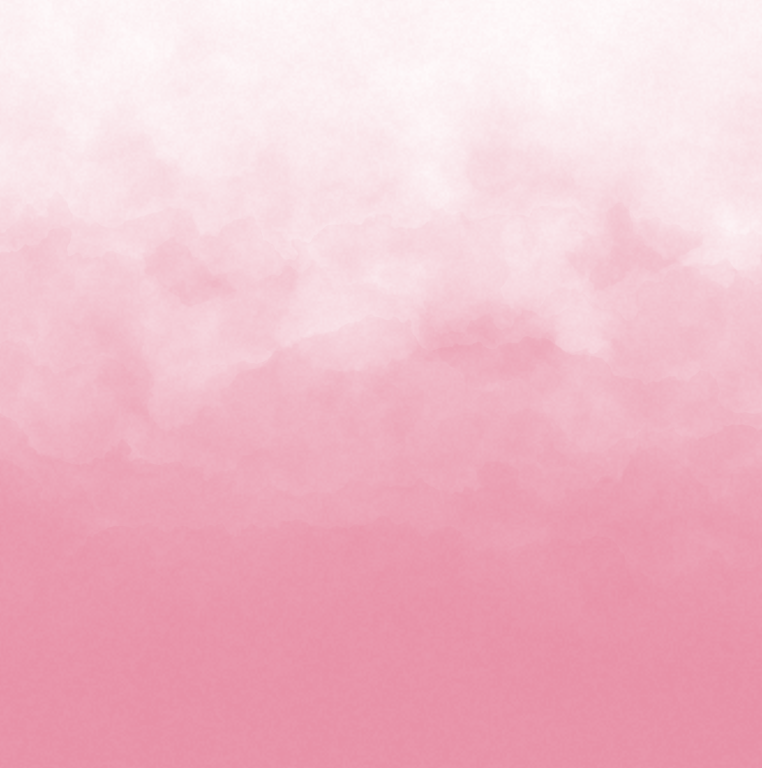
Reproduce this background procedurally as a WebGL 1 fragment shader.

```glsl
precision highp float;
// Layered pink watercolour washes, fading from deep rose below to near white above.
uniform vec2 u_resolution;

#define DEEP_ROSE vec3(0.912, 0.580, 0.665)
#define PALE_PAPER vec3(0.995, 0.975, 0.977)
#define FADE_START 0.10
#define FADE_END 1.07
#define EDGE_WOBBLE 0.11
#define EDGE_SOFTNESS 0.003
#define BLOOM_STRENGTH 0.12
#define CLOUD_STRENGTH 0.30
#define GRAIN_STRENGTH 0.055

float hash(vec2 p) {
  vec3 q = fract(vec3(p.xyx) * 0.1031);
  q += dot(q, q.yzx + 33.33);
  return fract((q.x + q.y) * q.z);
}

float noise(vec2 p) {
  vec2 cell = floor(p);
  vec2 f = fract(p);
  f = f * f * (3.0 - 2.0 * f);
  float low = mix(hash(cell), hash(cell + vec2(1.0, 0.0)), f.x);
  float high = mix(hash(cell + vec2(0.0, 1.0)), hash(cell + 1.0), f.x);
  return mix(low, high, f.y);
}

float fbm(vec2 p) {
  float sum = 0.0;
  float gain = 0.5;
  for (int i = 0; i < 5; i++) {
    sum += gain * noise(p);
    p = mat2(1.6, 1.2, -1.2, 1.6) * p + 7.3;
    gain *= 0.55;
  }
  return sum;
}

// Rounded pool of paint: firm lower rim, dissolving upwards.
float pool(vec2 p, vec2 centre, float radius) {
  vec2 d = p - centre;
  float rim = length(d) - radius;
  float body = 1.0 - smoothstep(-EDGE_SOFTNESS, EDGE_SOFTNESS, rim);
  float halo = 1.0 - smoothstep(-0.9 * radius, 0.5 * radius, rim);
  float rise = 1.0 - smoothstep(-0.5 * radius, radius, d.y);
  return 0.4 * body * rise + 0.6 * halo;
}

// Scattered small pools, some lighter and some darker.
float blooms(vec2 p, float scale) {
  vec2 cell = floor(p * scale);
  float sum = 0.0;
  for (int j = -1; j <= 1; j++) {
    for (int i = -1; i <= 1; i++) {
      vec2 id = cell + vec2(float(i), float(j));
      vec2 key = id + scale * 3.0;
      vec2 centre = id + vec2(hash(key), hash(key + 41.7));
      float radius = mix(0.3, 0.66, hash(key + 17.2));
      float lightness = hash(key + 83.1) * 2.0 - 1.0;
      sum += lightness * pool(p, centre / scale, radius / scale);
    }
  }
  return sum;
}

// Stacked wash fronts, each with its own ragged, drifting lower edge.
float fronts(vec2 p) {
  float sum = 0.0;
  for (int i = 0; i < 6; i++) {
    float k = float(i);
    float level = 0.27 + 0.085 * k;
    float drift = 0.22 * (fbm(vec2(p.x * 3.5, k * 5.7)) - 0.53);
    float d = p.y - level - drift;
    float above = smoothstep(-EDGE_SOFTNESS, EDGE_SOFTNESS, d);
    float patchy = 0.3 + 1.4 * noise(vec2(p.x * 5.0, k * 9.1 + 2.0));
    sum += above * patchy * exp(-max(d, 0.0) * 18.0);
  }
  return sum;
}

// Main light pools (positive) and dark pools (negative).
float mainPools(vec2 p) {
  float light = pool(p, vec2(0.28, 0.85), 0.09) * 0.9;
  light += pool(p, vec2(0.27, 0.54), 0.075) * 1.6;
  light += pool(p, vec2(0.46, 0.59), 0.10) * 1.2;
  light += pool(p, vec2(0.94, 0.72), 0.10) * 1.5;
  light += pool(p, vec2(0.72, 0.67), 0.07) * 1.2;
  light += pool(p, vec2(0.76, 0.59), 0.05) * 1.2;
  light += pool(p, vec2(0.06, 0.51), 0.08) * 0.9;
  light += pool(p, vec2(0.17, 0.34), 0.09) * 0.6;
  light += pool(p, vec2(0.49, 0.34), 0.11) * 0.7;
  light += pool(p, vec2(0.79, 0.46), 0.06) * 0.8;
  light += pool(p, vec2(0.18, 0.15), 0.10) * 0.6;
  float dark = pool(p, vec2(0.83, 0.70), 0.07) * 1.4;
  dark += pool(p, vec2(0.65, 0.56), 0.08) * 1.1;
  dark += pool(p, vec2(0.25, 0.66), 0.05) * 1.1;
  dark += pool(p, vec2(0.13, 0.44), 0.07) * 0.8;
  dark += pool(p, vec2(0.81, 0.32), 0.09) * 0.9;
  dark += pool(p, vec2(0.08, 0.265), 0.07) * 0.6;
  dark += pool(p, vec2(0.65, 0.82), 0.06) * 0.8;
  return light - dark;
}

void main() {
  vec2 uv = gl_FragCoord.xy / u_resolution;
  vec2 wobble = vec2(fbm(uv * 14.0), fbm(uv * 14.0 + 31.0)) - 0.53;
  vec2 p = uv + EDGE_WOBBLE * wobble;

  // Pigment density: vertical fade, then washes strongest at mid height.
  float tone = 1.0 - smoothstep(FADE_START, FADE_END, uv.y);
  float activity = 0.1 + 2.9 * tone * (1.0 - tone) + 0.22 * (1.0 - tone);
  float scatter = blooms(p, 6.0) * 0.5 + blooms(p, 12.0) * 0.55 + blooms(p, 25.0) * 0.4;
  float wash = mainPools(p) + scatter + 0.6 * fronts(p) - 0.4;
  tone -= BLOOM_STRENGTH * activity * wash;
  tone += CLOUD_STRENGTH * activity * (fbm(uv * 9.0 + 3.0) - 0.53);

  // Fine paper tooth.
  float grain = noise(uv * 330.0) + 0.6 * noise(uv * 150.0) - 0.8;
  tone += GRAIN_STRENGTH * grain;
  gl_FragColor = vec4(mix(PALE_PAPER, DEEP_ROSE, clamp(tone, 0.0, 1.03)), 1.0);
}
```
